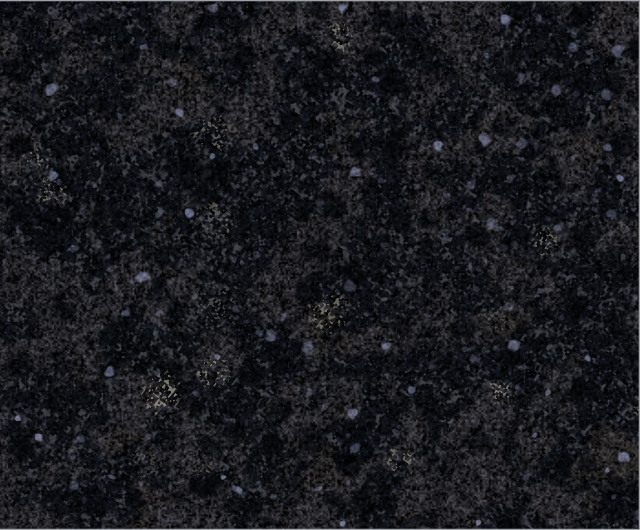
This texture is drawn by a WebGL 1 fragment shader. Its source:

```glsl
precision highp float;

uniform vec2 u_resolution;

const vec3 BLACK_MATRIX = vec3(0.040, 0.048, 0.066);
const vec3 BLACK_CRYSTAL = vec3(0.022, 0.029, 0.042);
const vec3 BROWN_FELDSPAR = vec3(0.148, 0.141, 0.155);
const vec3 OLIVE_STAIN = vec3(0.140, 0.125, 0.105);
const vec3 GREY_FLECK = vec3(0.245, 0.255, 0.280);
const vec3 BLUE_PEBBLE = vec3(0.45, 0.47, 0.58);
const vec3 BEIGE_GLINT = vec3(0.60, 0.58, 0.52);
const vec3 PALE_RIM = vec3(0.62, 0.63, 0.66);

float hash(vec2 p) {
  vec3 q = fract(p.xyx * 0.1031);
  q += dot(q, q.yzx + 33.33);
  return fract((q.x + q.y) * q.z);
}

float noise(vec2 p) {
  vec2 cell = floor(p);
  vec2 f = fract(p);
  f = f * f * (3.0 - 2.0 * f);
  float low = mix(hash(cell), hash(cell + vec2(1.0, 0.0)), f.x);
  float high = mix(hash(cell + vec2(0.0, 1.0)), hash(cell + 1.0), f.x);
  return mix(low, high, f.y);
}

vec2 turn(vec2 p) {
  return mat2(0.8, 0.6, -0.6, 0.8) * p;
}

// Octaves are rotated so the lattice does not show
float fbm(vec2 p) {
  float sum = 0.0;
  float weight = 0.5;
  for (int i = 0; i < 4; i++) {
    sum += weight * noise(p);
    p = 2.0 * turn(p) + 17.3;
    weight *= 0.55;
  }
  return sum / 1.01;
}

// Soft round grains, one per kept cell; radii are in cell units
float scatter(vec2 p, float keep, vec2 radii, float faintest, float seed) {
  vec2 home = floor(p);
  float cover = 0.0;
  for (int y = -1; y <= 1; y++) {
    for (int x = -1; x <= 1; x++) {
      vec2 cell = home + vec2(float(x), float(y));
      vec2 key = cell + seed;
      vec2 center = cell + 0.15 + 0.7 * vec2(hash(key + 3.7), hash(key + 51.9));
      float radius = mix(radii.x, radii.y, hash(key + 87.1));
      float pick = hash(key + 129.3);
      float strength = mix(faintest, 1.0, pick / keep);
      float grain = 1.0 - smoothstep(0.6, 1.2, length(p - center) / radius);
      cover = max(cover, grain * strength * step(pick, keep));
    }
  }
  return cover;
}

// Thin pale line along the top, right and bottom
float rim(vec2 p, vec2 size) {
  float gap = min(min(p.y, size.y - p.y), size.x - p.x);
  return 1.0 - smoothstep(0.0015, 0.0035, gap);
}

void main() {
  vec2 uv = gl_FragCoord.xy / u_resolution.y;
  vec2 p = uv + 2.0;

  // Ragged outlines come from a small warp
  vec2 wobble = vec2(noise(p * 85.0), noise(p * 85.0 + 40.0)) - 0.5;
  vec2 ragged = p + 0.016 * wobble;
  vec2 pebbly = p + 0.007 * wobble;

  // Sharp grit over a faint square weave
  float fine = noise(p * 290.0 + 9.0);
  float grit = mix(noise(turn(p) * 140.0), fine, 0.55);
  vec2 weave = cos(6.2832 * p / 0.0118);
  float texture = max(mix(-0.45, 2.45, grit), 0.15) * (1.0 + 0.05 * (weave.x + weave.y));

  // Dark ground with small grey flecks
  float fleckNoise = mix(noise(turn(ragged) * 75.0 + 5.0), noise(turn(p) * 215.0 + 31.0), 0.55);
  vec3 color = BLACK_MATRIX * texture;
  color = mix(color, GREY_FLECK, smoothstep(0.5, 0.9, fleckNoise));

  // Cloudy brown patches, faintly stained olive
  float patchMask = smoothstep(0.46, 0.61, fbm(turn(ragged) * 13.0));
  float stain = smoothstep(0.62, 0.85, noise(p * 8.0 + 70.0));
  vec3 brown = mix(BROWN_FELDSPAR, OLIVE_STAIN, 0.5 * stain);
  color = mix(color, brown * texture, 0.85 * patchMask);

  // Rounded black crystals
  float crystals = scatter(ragged * 14.0, 0.42, vec2(0.2, 0.42), 0.7, 11.0);
  color = mix(color, BLACK_CRYSTAL * texture, 0.9 * crystals);

  // Small dim grains and larger bright pebbles
  float dimGrains = scatter(pebbly * 42.0, 0.3, vec2(0.12, 0.27), 0.2, 203.0);
  float pebbles = scatter(pebbly * 16.0, 0.22, vec2(0.08, 0.19), 0.25, 307.0);
  vec3 pebbleColor = BLUE_PEBBLE * mix(0.75, 1.25, grit);
  color = mix(color, pebbleColor, 0.35 * dimGrains);
  color = mix(color, pebbleColor, 0.95 * pebbles);

  // Clusters of sharp beige glints
  float cluster = scatter(ragged * 6.0, 0.35, vec2(0.13, 0.27), 0.4, 409.0);
  float sparkle = smoothstep(0.6, 0.85, noise(turn(p) * 250.0 + 63.0));
  float stray = smoothstep(0.85, 0.98, fine);
  color = mix(color, BEIGE_GLINT, 0.8 * cluster * sparkle + 0.12 * stray);

  color = mix(color, PALE_RIM, rim(uv, u_resolution / u_resolution.y));
  gl_FragColor = vec4(color, 1.0);
}
```
